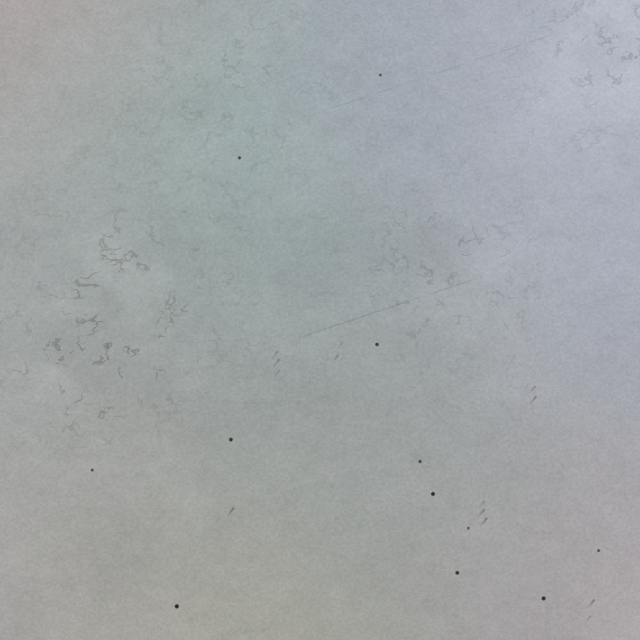
Give the GLSL for this texture, as a Shadertoy shader.

```glsl
#define TINT_FALLOFF 14.0
#define MOTTLE 0.050
#define GRAIN 0.030
#define WEAR_LIGHT 0.034
#define WISP_DARK 0.105
#define SCRATCH_DARK 0.050
#define SPECK_COUNT 12
#define SPECK_RADIUS 0.0031
#define SMUDGE_COUNT 18
#define SCRATCH_DIR vec2(0.949, 0.316)

float hash(vec2 p) {
    vec3 q = fract(vec3(p.xyx) * 0.1031);
    q += dot(q, q.yzx + 33.33);
    return fract((q.x + q.y) * q.z);
}

vec2 hash2(float n) {
    return vec2(hash(vec2(n, 3.7)), hash(vec2(n, 19.3)));
}

float noise(vec2 p) {
    vec2 i = floor(p), f = fract(p);
    f = f * f * (3.0 - 2.0 * f);
    float low = mix(hash(i), hash(i + vec2(1, 0)), f.x);
    float high = mix(hash(i + vec2(0, 1)), hash(i + vec2(1, 1)), f.x);
    return mix(low, high, f.y);
}

float fbm(vec2 p) {
    float sum = 0.0, amp = 0.5;
    for (int i = 0; i < 5; i++) {
        sum += amp * noise(p);
        p = mat2(1.6, 1.2, -1.2, 1.6) * p + 7.3;
        amp *= 0.5;
    }
    return sum;
}

// Soft round falloff used for tints and worn areas
float blob(vec2 p, vec2 center, float falloff) {
    vec2 d = p - center;
    return exp(-falloff * dot(d, d));
}

void addTint(inout vec4 sum, vec2 p, vec2 center, vec3 tint) {
    sum += vec4(tint, 1.0) * blob(p, center, TINT_FALLOFF);
}

vec3 wallTint(vec2 p) {
    vec4 sum = vec4(0.0);
    addTint(sum, p, vec2(0.00, 1.00), vec3(0.69, 0.645, 0.645));
    addTint(sum, p, vec2(0.31, 0.78), vec3(0.585, 0.66, 0.645));
    addTint(sum, p, vec2(0.62, 0.88), vec3(0.63, 0.65, 0.695));
    addTint(sum, p, vec2(1.02, 0.90), vec3(0.72, 0.74, 0.79));
    addTint(sum, p, vec2(0.97, 0.58), vec3(0.655, 0.675, 0.72));
    addTint(sum, p, vec2(0.04, 0.55), vec3(0.63, 0.645, 0.645));
    addTint(sum, p, vec2(0.50, 0.50), vec3(0.595, 0.63, 0.63));
    addTint(sum, p, vec2(0.62, 0.28), vec3(0.59, 0.61, 0.60));
    addTint(sum, p, vec2(0.18, 0.27), vec3(0.61, 0.62, 0.61));
    addTint(sum, p, vec2(0.03, 0.06), vec3(0.66, 0.645, 0.645));
    addTint(sum, p, vec2(0.33, 0.00), vec3(0.645, 0.64, 0.585));
    addTint(sum, p, vec2(0.94, 0.10), vec3(0.67, 0.645, 0.655));
    return sum.rgb / sum.w;
}

// Straight hairline, faded at both ends and broken along its length
float scratch(vec2 p, vec2 start, float len, float px) {
    vec2 d = p - start;
    float along = dot(d, SCRATCH_DIR) / len;
    float across = abs(dot(d, vec2(-SCRATCH_DIR.y, SCRATCH_DIR.x)));
    float ends = smoothstep(0.0, 0.5, along) * smoothstep(1.0, 0.97, along);
    float width = 0.0008;
    return smoothstep(width + px, width * 0.3, across) * ends
        * smoothstep(0.1, 0.65, noise(vec2(along * 22.0, start.y * 90.0)));
}

// Tapered smear with its head at the origin, trailing down left
float smudge(vec2 d, float len) {
    vec2 axis = vec2(-0.62, -0.78);
    float t = clamp(dot(d, axis) / len, 0.0, 1.0);
    float radius = mix(0.0034, 0.0015, t);
    return smoothstep(radius, 0.0, length(d - axis * len * t)) * (1.0 - 0.75 * t);
}

void mainImage(out vec4 fragColor, in vec2 fragCoord) {
    float px = 1.0 / iResolution.y;
    vec2 p = fragCoord * px;
    vec2 warp = vec2(fbm(p * 5.0), fbm(p * 5.0 + 31.0)) - 0.48;

    // Cloudy base
    vec3 col = wallTint(p + 0.12 * warp);
    col += MOTTLE * (fbm(p * vec2(6.0, 8.0) + warp) - 0.48);
    col += 0.03 * (fbm(p * vec2(38.0, 55.0)) - 0.48);

    // Worn pale patches carrying short brown wisps
    float wear = blob(p, vec2(0.20, 0.54), 50.0) + blob(p, vec2(0.13, 0.42), 110.0)
        + 0.7 * blob(p, vec2(0.70, 0.57), 60.0) + 0.5 * blob(p, vec2(0.38, 0.88), 50.0)
        + 0.8 * blob(p, vec2(0.97, 0.92), 50.0);
    wear = min(wear, 1.0);
    float patches = smoothstep(0.36, 0.62, fbm(p * 13.0 + 5.0));
    col += WEAR_LIGHT * wear * patches;
    vec2 w = p + 0.05 * warp;
    float ridge = 1.0 - abs(2.0 * fbm(w * vec2(42.0, 52.0)) - 0.96);
    float gaps = smoothstep(0.48, 0.72, noise(p * 48.0 + 11.0));
    float wisps = smoothstep(0.87, 1.0, ridge) * gaps * (0.12 + 0.88 * wear);
    col -= WISP_DARK * wisps * vec3(0.9, 1.0, 1.05);

    // Hairline scratches
    float lines = scratch(p, vec2(0.31, 0.42), 0.515, px)
        + 0.8 * scratch(p, vec2(0.38, 0.785), 0.51, px);
    col -= SCRATCH_DARK * lines;

    // Small clustered smears
    for (int i = 0; i < SMUDGE_COUNT; i++) {
        float id = float(i);
        vec2 home = vec2(0.06, 0.05) + vec2(0.86, 0.42) * hash2(floor(id / 3.0) + 60.0);
        vec2 head = home + 0.045 * (hash2(id + 90.0) - 0.5);
        col -= 0.2 * hash(vec2(id, 8.0)) * smudge(p - head, 0.014);
    }

    // Fine grain with a trace of colour
    float grain = noise(p * vec2(250.0, 300.0)) + noise(p * 430.0 + 9.0) - 1.0;
    float chroma = noise(p * 190.0 + 71.0) - 0.5;
    col += GRAIN * grain + 0.012 * chroma * vec3(1.0, -0.5, 0.6);

    // Crisp dark specks
    for (int i = 0; i < SPECK_COUNT; i++) {
        float id = float(i);
        vec2 center = 0.04 + 0.92 * hash2(id + 17.0);
        float size = hash(vec2(id, 41.0));
        float radius = SPECK_RADIUS * mix(0.5, 1.0, size);
        float dot_mask = smoothstep(radius + px, radius - px, length(p - center));
        col = mix(col, vec3(0.12, 0.12, 0.13), dot_mask * mix(0.5, 0.95, size));
    }

    fragColor = vec4(clamp(col, 0.0, 1.0), 1.0);
}
```
